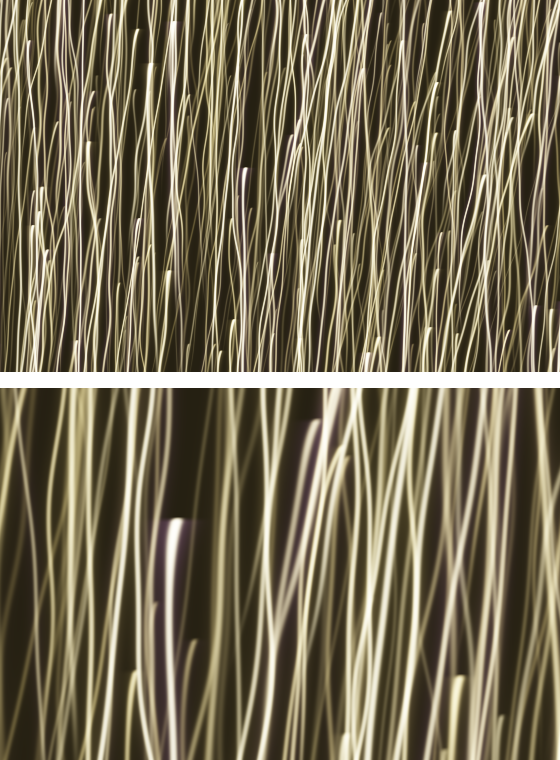
Top: the whole. Bottom: its middle third, enlarged.
Reproduce this pattern procedurally as a WebGL 1 fragment shader.

```glsl
precision highp float;
// Long-exposure spark trails: wavy, leaning threads of warm light on dark olive.
uniform vec2 u_resolution;

const int LAYERS = 14;
const float CELL = 0.055;                      // strand spacing inside one layer
const vec3 NIGHT = vec3(0.155, 0.132, 0.072);  // light level of the empty background
const vec3 GOLD = vec3(1.0, 0.86, 0.46);
const vec3 CREAM = vec3(1.0, 0.94, 0.72);
const vec3 MAUVE = vec3(1.0, 0.55, 1.1);

float hash(vec2 p, float seed) {
  return fract(sin(dot(p, vec2(127.1, 311.7)) + seed * 74.7) * 43758.5453);
}

float bell(float d, float width) {
  return exp(-d * d / (width * width));
}

// Sideways drift of a strand, as layered sines.
float wiggle(float y, float phase) {
  return 0.010 * sin(y * 5.0 + phase)
       + 0.005 * sin(y * 13.0 + phase * 2.3)
       + 0.0015 * sin(y * 33.0 + phase * 3.7);
}

// Light of one strand; x is measured from the centre of its cell.
vec3 strand(float x, float y, vec2 id, float pixel) {
  float power = pow(hash(id, 1.0), 2.5);
  float tip = 0.05 + 2.4 * hash(id, 2.0);
  float span = 0.8 + 1.2 * hash(id, 3.0);
  float below = tip - y;
  if (below < 0.0 || below > span) return vec3(0.0);

  // Path: jitter, own lean, waves and a small hook at the tip
  float path = (hash(id, 4.0) - 0.5) * CELL
             + (hash(id, 5.0) - 0.5) * 0.08 * (y - 0.5)
             + wiggle(y, hash(id, 6.0) * 40.0) * mix(0.25, 1.6, hash(id, 7.0))
             + 0.007 * exp(-below / 0.018);
  float d = x - path;

  // Brightness and thickness swell toward the tip
  float flare = bell(below, 0.045);
  float width = mix(0.0018, 0.0031, hash(id, 8.0)) * (1.0 + 0.5 * flare * power);
  width = max(width, 0.65 * pixel);
  float gain = mix(0.2, 2.7, power) * (1.0 + flare);
  gain *= smoothstep(0.0, 0.006, below) * (1.0 - smoothstep(span - 0.3, span, below));

  // Sharp core with a faint, sometimes mauve, halo
  vec3 tint = mix(GOLD, CREAM, clamp(0.7 * hash(id, 9.0) + 0.5 * power, 0.0, 1.0));
  vec3 haloTint = mix(GOLD, MAUVE, step(0.7, hash(id, 10.0)));
  return gain * (tint * bell(d, width) + 0.05 * haloTint * bell(d, width * 4.0));
}

// One sheared row of strands; neighbouring cells may wander in.
vec3 strandLayer(vec2 p, float layer, float lean, float pixel) {
  float x = p.x - lean * (p.y - 0.5) * (0.6 + 0.5 * p.x);
  x = x / CELL + hash(vec2(layer, 3.0), 11.0);
  float cell = floor(x);
  vec3 light = vec3(0.0);
  for (int k = -1; k <= 1; k++) {
    float id = cell + float(k);
    light += strand((x - id - 0.5) * CELL, p.y, vec2(id, layer), pixel);
  }
  return light;
}

void main() {
  float pixel = 1.0 / u_resolution.y;
  vec2 p = gl_FragCoord.xy * pixel;
  vec3 light = NIGHT;
  for (int i = 0; i < LAYERS; i++) {
    float layer = float(i);
    float lean = mix(-0.03, 0.2, layer / float(LAYERS - 1));
    light += strandLayer(p, layer, lean, pixel);
  }
  // Film-like exposure saturates overlapping strands toward white
  gl_FragColor = vec4(1.0 - exp(-light), 1.0);
}
```
